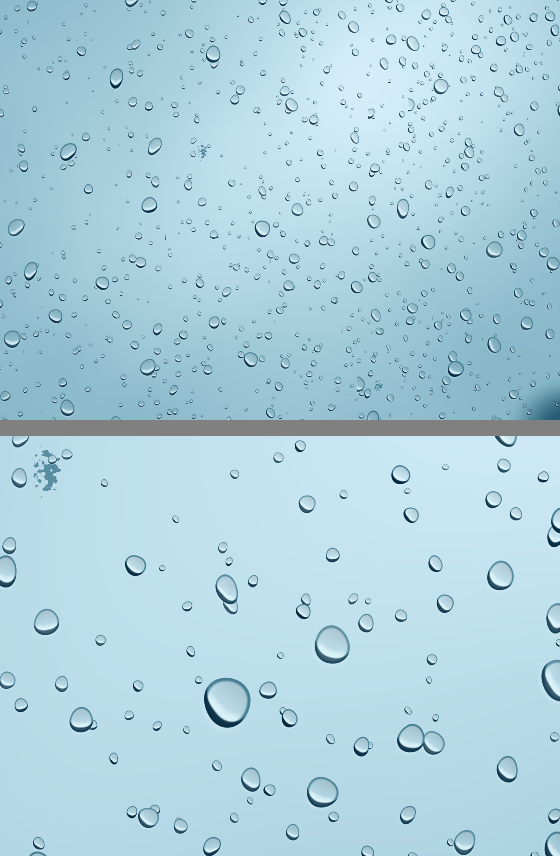
Top, the full canvas; bottom, a detail of the centre.
A Shadertoy shader for this texture:

```glsl
// Rain drops on a window in front of a pale, blurred blue sky.
// Soft glows and noise form the sky; four turned, jittered grids scatter the
// drops from specks to beads, each with a thin rim and a dark lower crescent.

vec3 hash3(vec2 p) {
    vec3 q = fract(vec3(p.xyx) * vec3(0.1031, 0.1030, 0.0973));
    q += dot(q, q.yxz + 33.33);
    return fract((q.xxy + q.yzz) * q.zyx);
}

float noise(vec2 p) {
    vec2 i = floor(p), f = fract(p);
    f = f * f * (3.0 - 2.0 * f);
    return mix(mix(hash3(i).x, hash3(i + vec2(1, 0)).x, f.x),
               mix(hash3(i + vec2(0, 1)).x, hash3(i + vec2(1, 1)).x, f.x), f.y);
}

mat2 turn(float a) {
    float c = cos(a), s = sin(a);
    return mat2(c, s, -s, c);
}

float glow(vec2 p, vec2 centre, float size) {
    vec2 d = (p - centre) / size;
    return exp(-dot(d, d));
}

vec3 sky(vec2 p) {
    float cloud = 0.65 * noise(p * 2.6 + 4.0) + 0.35 * noise(p * 6.0 + 9.0);
    float light = 0.24 + 0.62 * glow(p, vec2(1.0, 0.86), 0.46)
                + 0.38 * glow(p, vec2(0.5, 0.52), 0.5) + 0.22 * (cloud - 0.5);
    vec3 col = mix(vec3(0.435, 0.65, 0.725), vec3(0.83, 0.935, 0.98), light);
    // Dark blurred shape in the lower right corner
    float corner = length((p - vec2(1.36, -0.02)) * vec2(0.8, 1.0));
    return mix(vec3(0.14, 0.36, 0.45), col, smoothstep(0.03, 0.13, corner));
}

// Ragged speck of dirt stuck to the glass
float debris(vec2 p, vec2 centre, float size) {
    float ragged = noise(p * 330.0) + 0.6 * noise(p * 700.0);
    float reach = length((p - centre) * vec2(1.5, 1.0)) / size;
    return 0.65 * smoothstep(0.55, 0.75, ragged - 0.6 * reach * reach);
}

// Paints the drops of one grid over col; level 0 holds the smallest
vec3 addDrops(vec3 col, vec3 back, vec2 p, float level, float pixel) {
    float cells = 44.0 * pow(0.6, level);
    mat2 grid = turn(0.4 + 0.73 * level);
    vec2 g = grid * p * cells + 17.3 * level;
    vec2 id = floor(g);
    vec3 place = hash3(id + 71.0 * level);
    vec3 form = hash3(id + 71.0 * level + 191.0);

    // Drops are denser on the right and gather in loose groups
    float density = 0.13 + level * (0.27 - 0.045 * level);
    density *= (0.6 + 0.55 * p.x) * (0.55 + 0.9 * noise(id / cells * 5.0 + 30.0));
    if (place.z > density) return col;

    // Uneven oval, mostly upright
    vec2 q = (g - id - 0.28 - 0.44 * place.xy) * grid / cells;
    float radius = mix(0.105, 0.2, pow(form.x, 1.6)) / cells;
    float stretch = form.z * form.z;
    vec2 oval = turn(1.3 * (form.y - 0.5)) * q;
    oval *= vec2(1.0 + 0.25 * stretch, 1.0 - 0.2 * stretch);
    float a = atan(oval.y, oval.x);
    radius *= 1.0 + 0.03 * sin(2.0 * a + 6.3 * form.x)
                  + 0.03 * sin(3.0 * a + 6.3 * form.z);
    float len = length(oval);
    float t = len / radius;

    // The shaded side swings from below to the lower left across the pane
    vec2 shade = normalize(mix(vec2(0.1, -1.0), vec2(-0.8, -0.6), p.x / 1.33));
    shade = turn(0.9 * (form.y - 0.5)) * shade;
    float side = dot(q / max(length(q), 1e-5), shade);
    float strength = mix(0.7, 1.0, fract(form.y * 7.0 + place.x));

    // Shade lies outside a circle pushed away from the shaded side;
    // it fills more of the smaller drops
    float soft = 0.04 + 0.7 * pixel / radius;
    float bend = t + (0.5 - 0.055 * level) * side;
    float crescent = smoothstep(1.0 - soft, 1.0 + soft, bend) * strength;
    crescent *= smoothstep(-0.25, 0.2, side);
    float rim = 0.85 * smoothstep(0.8, 0.93, t) * strength;
    float lit = smoothstep(0.4, 0.85, bend) * smoothstep(-0.1, 0.6, side);

    vec3 drop = back * (0.97 - 0.1 * t * max(-side, 0.0));
    drop = mix(drop, vec3(0.90, 0.98, 1.0), 0.75 * lit);
    drop = mix(drop, vec3(0.17, 0.42, 0.51), rim);
    drop = mix(drop, vec3(0.01, 0.16, 0.25), crescent);

    // Faint bright halo where light bends past the shaded edge
    float halo = 0.4 * max(side, 0.0) * (1.0 - smoothstep(1.0, 1.3, t));
    col = mix(col, vec3(0.86, 0.95, 0.98), halo);
    float cover = 1.0 - smoothstep(-pixel, pixel, len - radius);
    return mix(col, drop, cover);
}

void mainImage(out vec4 fragColor, in vec2 fragCoord) {
    vec2 p = fragCoord / iResolution.y;
    float pixel = 0.5 / iResolution.y;
    vec3 back = sky(p);
    vec3 col = back;

    // Dirt first, then drops from small to large
    float dirt = max(debris(p, vec2(0.483, 0.64), 0.02),
                     debris(p, vec2(0.90, 0.08), 0.016));
    col = mix(col, vec3(0.14, 0.39, 0.48), dirt);
    for (int i = 0; i < 4; i++) {
        col = addDrops(col, back, p, float(i), pixel);
    }
    fragColor = vec4(col, 1.0);
}
```
